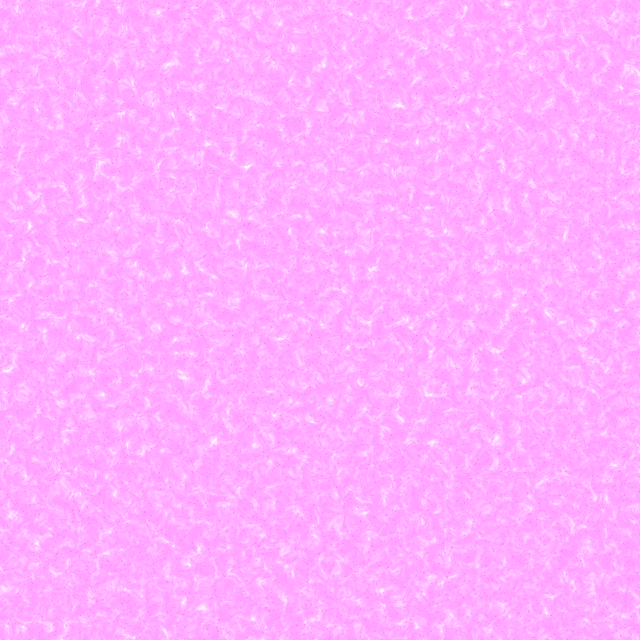
This texture is drawn by a Shadertoy shader. Its source:

```glsl
// Pink frosted surface with fluffy pale flecks and fine magenta specks.

// Unit gradient with a hashed direction for a lattice corner
vec2 cornerGradient(ivec2 cell) {
    uint h = uint(cell.x) * 1597334677u ^ uint(cell.y) * 3812015801u;
    h = (h ^ (h >> 15)) * 2246822519u;
    h = (h ^ (h >> 13)) * 3266489917u;
    h ^= h >> 16;
    float angle = float(h & 65535u) / 65536.0 * 6.28319;
    return vec2(cos(angle), sin(angle));
}

// Gradient noise, scaled to a spread of about one
float gradientNoise(vec2 p) {
    vec2 base = floor(p), f = p - base;
    ivec2 cell = ivec2(base);
    vec2 w = f * f * f * (f * (f * 6.0 - 15.0) + 10.0);
    float a = dot(cornerGradient(cell), f);
    float b = dot(cornerGradient(cell + ivec2(1, 0)), f - vec2(1, 0));
    float c = dot(cornerGradient(cell + ivec2(0, 1)), f - vec2(0, 1));
    float d = dot(cornerGradient(cell + ivec2(1, 1)), f - vec2(1, 1));
    return 4.0 * mix(mix(a, b, w.x), mix(c, d, w.x), w.y);
}

vec2 rotate(vec2 p, float angle) {
    float c = cos(angle), s = sin(angle);
    return vec2(c * p.x - s * p.y, s * p.x + c * p.y);
}

// Pale flecks: three rotated octaves over gently bent coordinates
float fleckField(vec2 p) {
    vec2 bend = vec2(gradientNoise(p * 40.0 + 7.3), gradientNoise(p * 40.0 + 91.7));
    p += 0.003 * bend;
    float sum = 0.0, frequency = 52.0, weight = 0.7;
    for (int i = 0; i < 3; i++) {
        sum += weight * gradientNoise(rotate(p, 0.6 + float(i)) * frequency + 31.4);
        frequency *= 2.1;
        weight *= 0.75;
    }
    return sum;
}

void mainImage(out vec4 fragColor, in vec2 fragCoord) {
    vec2 p = fragCoord / iResolution.y;

    // The exponential keeps the ground flat and lifts the flecks toward white
    float green = 0.60 + 0.075 * exp(0.6 * fleckField(p));

    // Tiny dark specks, sparse and soft edged
    float specks = smoothstep(1.1, 2.1, gradientNoise(rotate(p, 0.9) * 290.0 + 17.0));
    green -= 0.12 * specks;

    fragColor = vec4(1.0, clamp(green, 0.45, 0.97), 1.0, 1.0);
}
```
